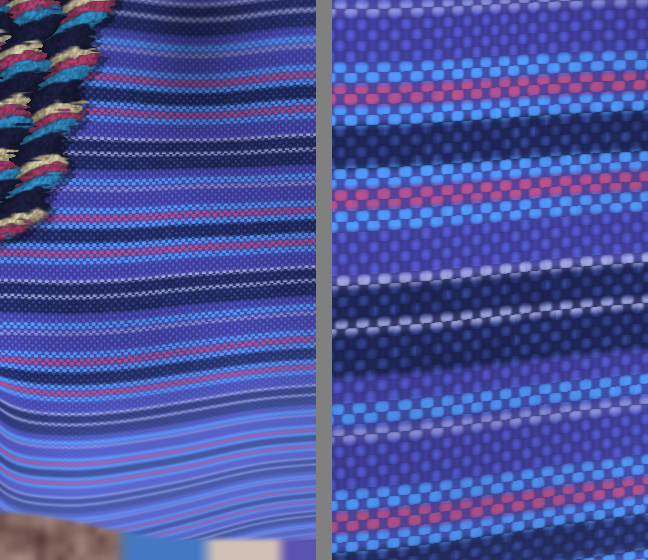
Left: the whole. Right: its middle third, enlarged.
This texture is drawn by a Shadertoy shader. Its source:

```glsl
// Handwoven striped cloth: a warped phase runs down the canvas and repeats
// one set of stripes, broken into staggered stitches by a plain weave.
// Banded tassel cords hang at the upper left; a soft backdrop lies below.

#define REPEATS 3.9        // stripe sets per canvas height
#define SQUEEZE 8.4        // extra compression where the cloth falls away
#define ROWS 40.0          // weave rows in one stripe set
#define STITCHES 46.0      // stitches across the canvas
#define STITCH_DEPTH 0.70  // contrast of the weave
#define CORD_WIDTH 0.082
#define CORD_BAND 0.090    // length of one colour cycle on a cord

const vec3 NAVY   = vec3(0.13, 0.16, 0.37);
const vec3 PURPLE = vec3(0.29, 0.28, 0.69);
const vec3 AZURE  = vec3(0.30, 0.60, 0.96);
const vec3 RED    = vec3(0.72, 0.30, 0.50);
const vec3 SILVER = vec3(0.64, 0.66, 0.87);

float hash(vec2 p) {
    return fract(sin(dot(p, vec2(127.1, 311.7))) * 43758.5453);
}

float noise(vec2 p) {
    vec2 i = floor(p), f = fract(p);
    f = f * f * (3.0 - 2.0 * f);
    return mix(mix(hash(i), hash(i + vec2(1, 0)), f.x),
               mix(hash(i + vec2(0, 1)), hash(i + vec2(1, 1)), f.x), f.y);
}

// Soft band of the given half width around d = 0
float band(float d, float halfWidth, float blur) {
    return 1.0 - smoothstep(halfWidth - blur, halfWidth + blur, abs(d));
}

// Vertical displacement of the stripes by folds; u is across, h is down
float drape(float u, float h) {
    float lift = -0.115 * h * h * smoothstep(0.2, 1.1, u);
    float dip = 0.020 * exp(-pow((u - 0.62) / 0.22, 2.0)) * smoothstep(0.36, 0.1, h);
    float tuck = -0.032 * exp(-u * 16.0) * smoothstep(0.6, 0.75, h);
    return lift + dip + tuck + 0.004 * (noise(vec2(u * 5.0, h * 6.0)) - 0.5);
}

vec3 cloth(float u, float h) {
    float y = h - drape(u, h);
    float squeeze = max(y - 0.65, 0.0);
    float phase = REPEATS * (y - 0.165) + SQUEEZE * squeeze * squeeze;
    float defocus = smoothstep(0.64, 0.92, h) + 0.6 * smoothstep(0.2, 0.0, h);
    float blur = 0.009 + fwidth(phase) * 0.6 + 0.014 * defocus;

    // Weave: each row is shifted by half a stitch, crossed by finer ribs
    float row = phase * ROWS;
    float column = u * STITCHES + 0.5 * noise(vec2(u * 9.0, h * 14.0));
    float shifted = column + 0.5 * mod(floor(row), 2.0);
    float stitch = 0.5 + 0.5 * cos(6.2832 * shifted);
    float across = 2.0 * fract(row) - 1.0;
    float thread = smoothstep(0.0, 0.95, stitch) * (1.0 - 0.65 * across * across);
    float detail = STITCH_DEPTH * (1.0 - 0.8 * min(defocus, 1.0))
                 * (1.0 - smoothstep(0.3, 0.7, fwidth(phase) * ROWS));
    float weave = mix(0.6, thread, detail);
    float fibre = mix(0.5, hash(vec2(floor(shifted), floor(row))), detail);
    float rib = mix(0.0, cos(12.5664 * column), detail);

    // Ground colours with blue flecks, then the accent lines
    float mid = abs(phase - floor(phase + 0.5));
    float t = fract(phase);
    float dark = max(band(mid, 0.058, blur), band(t - 0.43, 0.110, blur));
    vec3 ground = mix(PURPLE, NAVY, dark);
    ground = mix(ground, vec3(0.25, 0.35, 0.72), 0.6 * fibre * weave);
    ground *= 0.72 + 0.42 * weave + 0.11 * rib;
    float blue = max(band(mid - 0.071, 0.024, blur), band(mid - 0.173, 0.024, blur));
    blue = max(blue, band(t - 0.625, 0.025, blur));
    float pale = max(band(abs(t - 0.37) - 0.053, 0.014, blur),
                     0.75 * band(t - 0.675, 0.015, blur));
    float rose = band(mid - 0.122, 0.023, blur);
    float cover = smoothstep(0.0, 0.7, weave) * (0.8 + 0.2 * fibre);
    vec3 color = mix(ground, AZURE, blue * cover);
    color = mix(color, SILVER, pale * cover);
    color = mix(color, RED, rose * cover);

    // Folds, broad light from the lower right, and haze on the near hem
    float fold = exp(-pow((u - 0.62 + 0.2 * h) / 0.14, 2.0)) * smoothstep(0.4, 0.0, h);
    color *= 1.0 - 0.3 * fold;
    color *= 0.84 + 0.16 * noise(vec2(u * 4.0, h * 5.0 + 2.0)) + 0.12 * smoothstep(0.0, 0.6, h);
    float haze = smoothstep(0.58, 0.90, h + 0.16 * (u - 0.5));
    return mix(color, vec3(0.44, 0.54, 0.92), 0.46 * haze);
}

// Blurred things beyond the hem
vec3 backdrop(float u, float h) {
    float mottle = 0.6 * noise(vec2(u * 16.0, h * 28.0)) + 0.4 * noise(vec2(u * 31.0, h * 55.0 + 7.0));
    vec3 color = mix(vec3(0.33, 0.22, 0.21), vec3(0.68, 0.57, 0.53), mottle);
    color = mix(color, vec3(0.27, 0.47, 0.76), smoothstep(0.35, 0.42, u));
    color = mix(color, vec3(0.82, 0.75, 0.71), smoothstep(0.62, 0.69, u));
    return mix(color, vec3(0.36, 0.32, 0.70), smoothstep(0.86, 0.92, u));
}

// Cord colour in rgb, coverage in alpha
vec4 tassel(float x, float h) {
    float fray = noise(vec2(x * 60.0, h * 230.0)) - 0.5;
    float edge = 0.192 - 0.27 * h - 0.11 * smoothstep(0.36, 0.47, h);
    float cycle = (h + 0.25 * x - 0.035) / CORD_BAND;
    float inside = edge + 0.012 * cos(6.2832 * (cycle - 0.25)) + 0.018 * fray - x;
    float cord = floor(max(inside, 0.0) / CORD_WIDTH);
    float side = fract(max(inside, 0.0) / CORD_WIDTH);
    float t = fract(cycle + 0.35 * cord + 0.10 * fray + 0.12 * sin(3.1416 * side));
    vec3 color = vec3(0.10, 0.11, 0.22);
    color = mix(color, vec3(0.74, 0.70, 0.56), band(t - 0.14, 0.08, 0.05));
    color = mix(color, vec3(0.62, 0.22, 0.38), band(t - 0.32, 0.09, 0.05));
    color = mix(color, vec3(0.17, 0.50, 0.70), band(t - 0.52, 0.10, 0.05));
    color *= 0.40 + 0.62 * pow(sin(3.1416 * (0.12 + 0.80 * side)), 0.7);
    color *= 0.80 + 0.4 * noise(vec2(x * 260.0 + h * 90.0, h * 190.0));
    float soft = 0.003 + 0.010 * smoothstep(0.33, 0.45, h);
    return vec4(color, smoothstep(-soft, soft, inside));
}

void mainImage(out vec4 fragColor, in vec2 fragCoord) {
    float u = fragCoord.x / iResolution.x;
    float h = 1.0 - fragCoord.y / iResolution.y;
    float x = u * 0.5625;
    float hem = 0.915 + 0.048 * smoothstep(0.0, 0.6, u);
    vec3 color = mix(cloth(u, h), backdrop(u, h), smoothstep(hem - 0.008, hem + 0.008, h));
    vec4 cords = tassel(x, h);
    color *= 1.0 - 0.35 * tassel(x - 0.012, h - 0.008).a;
    fragColor = vec4(mix(color, cords.rgb, cords.a), 1.0);
}
```
